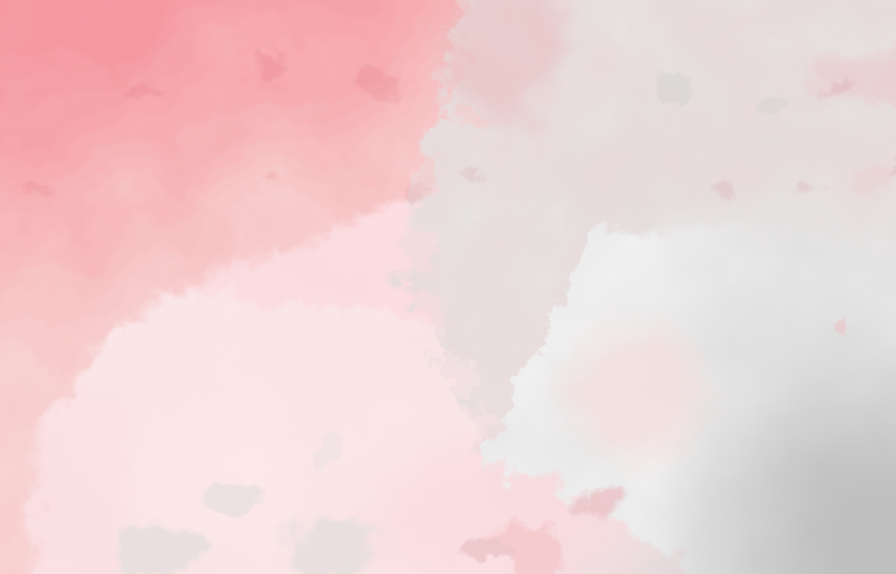
A WebGL 2 fragment shader for this background:

```glsl
#version 300 es
precision highp float;

uniform vec2 u_resolution;
out vec4 fragColor;

#define ASPECT 1.561
#define EDGE_SOFT 0.004
#define EDGE_ROUGH 0.034
#define FINE_ROUGH 0.018
#define STAIN_ROUGH 0.045
#define CLOUD_SCALE 4.5
#define TONE_STEPS 11.0
#define SPECK_CELL 0.19
#define SPECK_SHARE 0.3

const vec3 ROSE = vec3(0.96, 0.6, 0.63);
const vec3 BLUSH = vec3(0.972, 0.815, 0.813);
const vec3 PETAL = vec3(0.985, 0.862, 0.877);
const vec3 PALE = vec3(0.982, 0.9, 0.906);
const vec3 MIST = vec3(0.9, 0.87, 0.87);
const vec3 CLOUD = vec3(0.925, 0.925, 0.925);
const vec3 ASH = vec3(0.85, 0.835, 0.838);
const vec3 SLATE = vec3(0.752, 0.75, 0.75);
const vec3 DUSTY = vec3(0.92, 0.775, 0.785);

vec2 hash2(vec2 p) {
  vec3 q = fract(p.xyx * vec3(0.1031, 0.103, 0.0973));
  q += dot(q, q.yzx + 33.33);
  return fract((q.xx + q.yz) * q.zy);
}

float corner(vec2 cell, vec2 offset, vec2 f) {
  return dot(hash2(cell + offset) * 2.0 - 1.0, f - offset);
}

float gradientNoise(vec2 p) {
  vec2 cell = floor(p), f = fract(p);
  vec2 u = f * f * f * (f * (f * 6.0 - 15.0) + 10.0);
  float low = mix(corner(cell, vec2(0, 0), f), corner(cell, vec2(1, 0), f), u.x);
  float high = mix(corner(cell, vec2(0, 1), f), corner(cell, vec2(1, 1), f), u.x);
  return mix(low, high, u.y);
}

float fbm(vec2 p) {
  float sum = 0.0, gain = 1.0;
  for (int i = 0; i < 5; i++) {
    sum += gain * gradientNoise(p);
    p = mat2(1.6, 1.2, -1.2, 1.6) * p + 17.3;
    gain *= 0.52;
  }
  return sum;
}

// Flattens a tone into soft plateaus, like dried layers of paint
float terrace(float v) {
  float s = v * TONE_STEPS;
  return (floor(s) + smoothstep(0.25, 0.75, fract(s))) / TONE_STEPS;
}

float cover(float d, float soft) {
  return smoothstep(-soft, soft, d);
}

// Lays an elliptical stain over the paint
void stain(inout vec3 col, vec2 p, vec2 centre, vec2 radius, vec3 tint, float amount, float soft) {
  float d = (1.0 - length((p - centre) / radius)) * min(radius.x, radius.y);
  col = mix(col, tint, amount * cover(d, soft));
}

void main() {
  vec2 p = gl_FragCoord.xy / u_resolution * vec2(ASPECT, 1.0);
  float cloud = fbm(p * CLOUD_SCALE + 3.7);
  float ripple = fbm(p * CLOUD_SCALE * 0.7 + 41.0);
  float mottle = fbm(p * CLOUD_SCALE * 2.0 + 77.0);
  vec2 rough = vec2(fbm(p * 11.0 + 9.0), fbm(p * 11.0 + 60.0));
  vec2 fine = vec2(fbm(p * 38.0 + 31.0), fbm(p * 38.0 + 83.0));
  vec2 q = p + EDGE_ROUGH * rough + FINE_ROUGH * fine;
  vec2 s = p + STAIN_ROUGH * rough + 0.5 * FINE_ROUGH * fine;

  // Rose wash, deepest at the upper left
  float slope = 0.363 + 0.4 * q.x;
  float depth = 1.75 * (p.y - 0.363 - 0.4 * p.x) + 0.1 - 0.1 * p.x + 0.3 * cloud;
  depth = terrace(clamp(depth, 0.0, 1.0)) + 0.12 * terrace(mottle);
  vec3 col = mix(BLUSH, ROSE, clamp(depth, -0.1, 1.0));

  // Pale pool at the lower left, with a pinker upper band and left rim
  float band = cover(q.y - 0.56 + 0.15 * q.x + 0.06 * ripple, 0.015);
  float rim = 0.5 * (1.0 - smoothstep(0.19, 0.26, q.x)) * (1.0 - smoothstep(0.25, 0.38, q.y));
  vec3 pool = mix(PALE, PETAL, max(band, rim)) + 0.012 * terrace(cloud);
  float inPool = min(slope - q.y, min(0.204 + 1.05 * q.x - q.y, q.x - 0.06));
  col = mix(col, pool, cover(inPool + 0.02 * ripple, 0.018));

  // Grey mist in two layers on the right of a ragged upright edge
  float seam = 0.705 + 0.075 * smoothstep(0.66, 0.84, q.y) + 0.15 * (1.0 - smoothstep(0.1, 0.6, q.y));
  float flush = 0.5 + 1.1 * mottle + 0.6 * ripple;
  vec3 mist = MIST + vec3(0.008, 0.02, 0.019) * terrace(ripple - mottle);
  mist = mix(mist, vec3(0.917, 0.857, 0.859), 0.75 * terrace(clamp(flush, 0.0, 1.0)));
  mist = mix(mist, vec3(0.925, 0.868, 0.873), 0.5 * (1.0 - smoothstep(0.25, 0.6, p.y)));
  float melt = 0.06 * (1.0 - smoothstep(0.0, 0.25, p.y));
  float thin = cover(q.x - seam + 0.05 * rough.y, EDGE_SOFT + melt);
  float thick = cover(q.x - seam - 0.03 + 0.09 * rough.x + 0.04 * fine.y, 0.012 + melt);
  col = mix(col, mist, 0.5 * thin + 0.5 * thick);
  stain(col, q, vec2(0.87, 0.09), vec2(0.22, 0.13), PETAL, 0.8, 0.06);
  stain(col, s, vec2(0.88, 0.92), vec2(0.1, 0.12), vec3(0.915, 0.755, 0.76), 0.65, 0.04);

  // White cloud, crisp on the left and fading to the right
  float left = (q.x - 0.845 - 0.48 * (q.y - 0.215)) * 0.9 + 0.05 * rough.y;
  float below = (q.y - 0.215 + 0.59 * (q.x - 0.845)) * 0.86 + 0.05 * rough.x;
  float fade = smoothstep(1.08, 1.4, p.x);
  float inCloud = min(cover(left, EDGE_SOFT), cover(below, 0.012));
  inCloud = min(inCloud, cover(0.62 - q.y + 0.1 * ripple, mix(0.012, 0.12, fade)));
  vec3 white = CLOUD - 0.035 * fade + 0.035 * terrace(cloud);
  col = mix(col, white, inCloud);
  stain(col, s, vec2(1.11, 0.315), vec2(0.115, 0.11), vec3(0.958, 0.868, 0.868), 0.8, 0.055);

  // Dark corner at the lower right
  float reach = length(p - vec2(ASPECT, 0.0)) + 0.09 * ripple;
  col = mix(col, SLATE, 1.0 - smoothstep(0.08, 0.47, reach));

  // Larger stains along the top and the bottom
  stain(col, s, vec2(1.51, 0.865), vec2(0.085, 0.045), DUSTY, 0.5, 0.012);
  stain(col, s, vec2(1.52, 0.69), vec2(0.045, 0.03), DUSTY, 0.3, 0.012);
  stain(col, s, vec2(1.18, 0.85), vec2(0.024, 0.035), ASH, 0.7, EDGE_SOFT);
  stain(col, s, vec2(1.345, 0.82), vec2(0.03, 0.02), ASH, 0.7, EDGE_SOFT);
  stain(col, s, vec2(1.48, 0.425), vec2(0.015, 0.018), DUSTY, 0.7, EDGE_SOFT);
  stain(col, s, vec2(1.035, 0.13), vec2(0.045, 0.026), DUSTY, 0.9, 0.008);
  stain(col, s, vec2(0.925, 0.045), vec2(0.06, 0.045), vec3(0.96, 0.78, 0.79), 0.8, 0.008);
  stain(col, s, vec2(0.845, 0.03), vec2(0.035, 0.024), DUSTY, 0.8, EDGE_SOFT);
  stain(col, s, vec2(0.58, 0.045), vec2(0.08, 0.052), MIST, 0.85, 0.012);
  stain(col, s, vec2(0.28, 0.04), vec2(0.075, 0.045), MIST, 0.85, 0.008);
  stain(col, s, vec2(0.405, 0.13), vec2(0.04, 0.022), MIST, 0.7, EDGE_SOFT);
  stain(col, s, vec2(0.56, 0.215), vec2(0.025, 0.035), MIST, 0.4, EDGE_SOFT);

  // Scattered specks, mostly in the upper half
  vec2 cell = floor(s / SPECK_CELL);
  vec2 dice = hash2(cell + 5.0), spot = (cell + 0.25 + 0.5 * hash2(cell + 23.0)) * SPECK_CELL;
  float share = SPECK_SHARE * smoothstep(0.45, 0.6, spot.y);
  vec2 size = (0.01 + 0.014 * dice.y) * vec2(1.25, 0.9);
  stain(col, s, spot, size, col * vec3(0.98, 0.935, 0.94), step(dice.x, share), 0.006);

  fragColor = vec4(clamp(col, 0.0, 1.0), 1.0);
}
```
